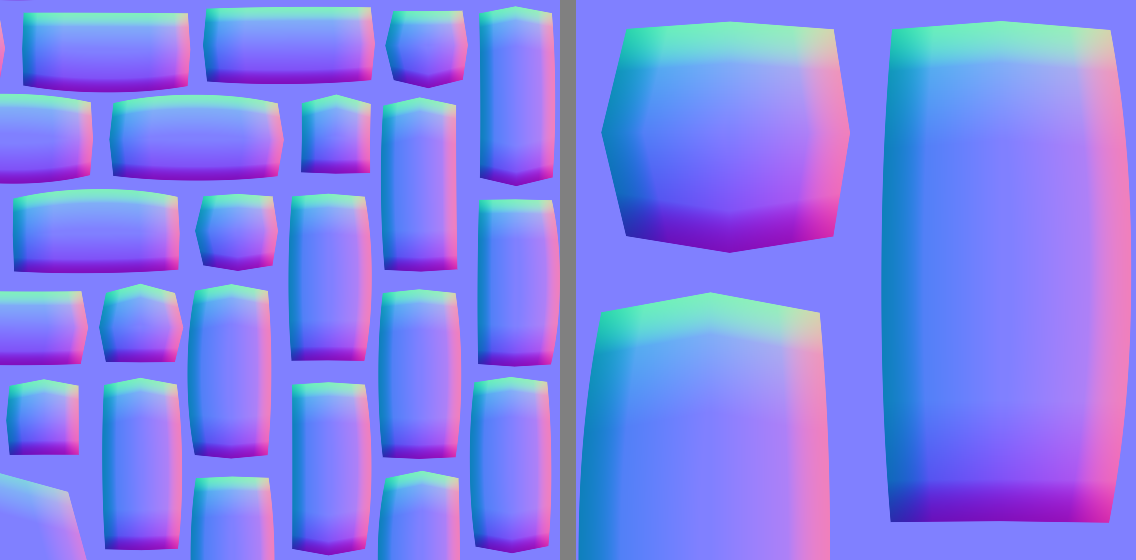
Left, the full canvas; right, a detail of the centre.
Reproduce this texture map procedurally as a Shadertoy shader.

```glsl
// Tangent-space normal map of worn paving bricks: level courses meeting upright ones along a diagonal.

float hash(vec2 p) {
    vec3 q = fract(p.xyx * vec3(0.1031, 0.1030, 0.0973) + 0.37);
    q += dot(q, q.yzx + 33.33);
    return fract((q.x + q.y) * q.z);
}

// Finds the brick that owns a grid cell: its centre and its half size at the corners.
void brickAt(vec2 cell, out vec2 centre, out vec2 halfSize) {
    float diagonal = cell.x - cell.y;
    float odd = mod(diagonal, 2.0);
    if (diagonal < -1.5) {                            // lying bricks
        centre = cell + vec2(odd, 0.5);
        halfSize = vec2(0.88, 0.39);
    } else if (diagonal < -0.5) {                     // square stones on the diagonal
        centre = cell + 0.5;
        halfSize = vec2(0.37);
    } else if (abs(cell.x) < 0.5) {                   // large corner stone
        centre = vec2(0.0);
        halfSize = vec2(0.73);
    } else {                                          // standing bricks
        centre = cell + vec2(0.5, odd);
        halfSize = vec2(0.39, 0.88);
    }
}

// Distances inward from the nearest vertical and horizontal side; edge is the reach of each side.
vec2 sideDistance(vec2 p, vec2 halfSize, vec2 id, bool corner, out vec2 edge) {
    vec2 side = step(0.0, p);
    vec2 bulge = vec2(hash(id * 7.0 + vec2(side.x, 31.0)),
                      hash(id * 7.0 + vec2(57.0, side.y)));
    bulge = corner ? vec2(0.2) : mix(vec2(-0.01), vec2(0.1), bulge);
    // Long sides bow smoothly, short sides come to a blunt point.
    vec2 bow = mix(vec2(1.0), vec2(2.2), step(0.8, halfSize.yx));
    edge = halfSize + bulge * (1.0 - pow(abs(p.yx / halfSize.yx) + 1e-4, bow));
    return edge - abs(p);
}

void mainImage(out vec4 fragColor, in vec2 fragCoord) {
    vec2 uv = fragCoord / iResolution.xy * 6.0;
    float pixel = 6.0 / iResolution.y;

    float inside = -10.0;
    vec2 slope = vec2(0.0);

    // Keep the brick that covers this point most deeply.
    for (int j = -1; j <= 1; j++) {
        for (int i = -1; i <= 1; i++) {
            vec2 cell = floor(uv) + vec2(i, j);
            vec2 centre, halfSize, edge;
            brickAt(cell, centre, halfSize);
            vec2 id = centre * 2.0 + 20.0;
            bool corner = halfSize.x == halfSize.y && halfSize.x > 0.5;

            // Loose laying: small shifts, turns and a drift of the upper courses.
            if (!corner) {
                centre += 0.06 * (vec2(hash(id), hash(id + 43.0)) - 0.5);
                if (cell.x - cell.y < -0.5) centre.x += 0.04 * (cell.y - 2.2);
            }
            vec2 p = uv - centre;
            float turn = corner ? 0.0 : 0.025 * (hash(id + 71.0) - 0.5);
            p += turn * vec2(-p.y, p.x);

            vec2 d = sideDistance(p, halfSize, id, corner, edge);
            float depth = min(d.x, d.y);
            if (depth > inside) {
                inside = depth;
                // Gently domed face plus a steep bevel along the rim.
                vec2 dome = max(1.0 - d / min(edge, vec2(0.43)), 0.0);
                vec2 bevel = clamp(1.0 - d / 0.15, 0.0, 1.0);
                slope = sign(p) * (0.6 * dome + (corner ? 0.25 : 1.3) * bevel);
            }
        }
    }

    float cover = smoothstep(-0.5 * pixel, 0.5 * pixel, inside);
    vec3 brick = 0.5 + 0.5 * normalize(vec3(slope, 1.0));
    vec3 flatJoint = vec3(0.5, 0.5, 1.0);
    fragColor = vec4(mix(flatJoint, brick, cover), 1.0);
}
```
